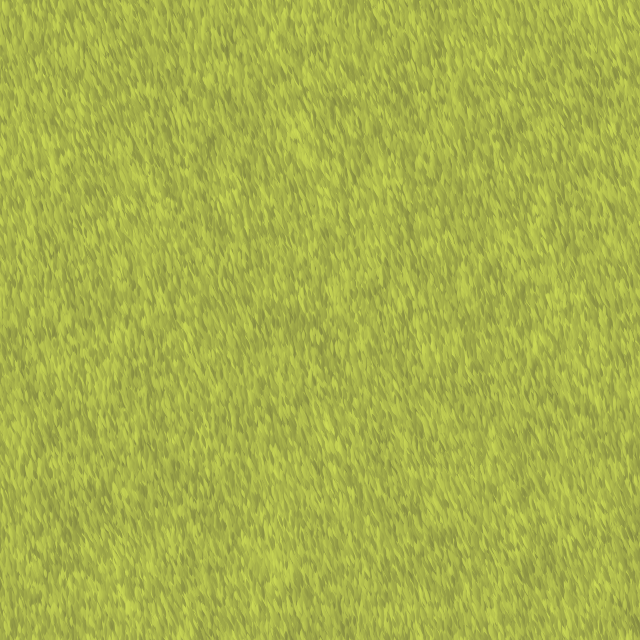
This texture is drawn by a WebGL 2 fragment shader. Its source:

```glsl
#version 300 es
precision highp float;

// Short, dense yellow-green pile, like mown grass or felted fur.
// Layers of jittered grids each scatter small tapered blades with their own
// tone and lean; later layers cover earlier ones over a soft mottled ground.

uniform vec2 u_resolution;
out vec4 fragColor;

// Four random values, 0 to 1, for a cell of a layer
vec4 hash4(vec2 cell, int layer) {
    uvec4 v = uvec4(ivec4(ivec2(cell), layer, layer * 17 + 5));
    v = v * 1664525u + 1013904223u;
    v += v.yzxy * v.wxyz;
    v ^= v >> 16;
    v += v.yzxy * v.wxyz;
    return vec4(v >> 8) / 16777216.0;
}

// Value noise centred on zero
float noise(vec2 p, int seed) {
    vec2 cell = floor(p);
    vec2 f = fract(p);
    f = f * f * (3.0 - 2.0 * f);
    float low = mix(hash4(cell, seed).x, hash4(cell + vec2(1, 0), seed).x, f.x);
    float high = mix(hash4(cell + vec2(0, 1), seed).x, hash4(cell + vec2(1, 1), seed).x, f.x);
    return mix(low, high, f.y) - 0.5;
}

// Covers the tone below with one layer of blades
float addBlades(float tone, vec2 uv, float lean, int layer) {
    vec2 density = vec2(150.0, 52.0);
    vec2 p = uv * density + vec2(0.37, 0.61) * float(layer);
    float edge = max(0.0009, 0.7 / u_resolution.y);
    for (int y = -1; y <= 1; y++) {
        for (int x = -1; x <= 1; x++) {
            vec2 cell = floor(p) + vec2(x, y);
            vec4 rnd = hash4(cell, layer);
            vec2 d = (p - cell - rnd.xy) / density;

            // Position along the blade, -1 at the root and 1 at the tip
            float along = d.y / mix(0.007, 0.0125, fract(rnd.z * 37.0));
            float across = d.x + (lean + 0.4 * (rnd.w - 0.5)) * d.y;
            float halfWidth = 0.0025 * (1.0 - along * along);
            float cover = smoothstep(edge, -edge, abs(across) - halfWidth);

            // Lit on one side and toward the tip
            float bladeTone = 1.3 * (rnd.z - 0.5) - 70.0 * across + 0.1 * along;
            tone = mix(tone, bladeTone, 0.85 * cover);
        }
    }
    return tone;
}

void main() {
    vec2 uv = gl_FragCoord.xy / u_resolution.y;
    float lean = 0.22 + 0.22 * noise(uv * 6.0, 91);

    // Mottled ground, then blades stacked on top
    float tone = 0.8 * noise(uv * vec2(160.0, 60.0), 92) - 0.1;
    for (int layer = 0; layer < 5; layer++) {
        tone = addBlades(tone, uv, lean, layer);
    }

    // Faint clumps and broad unevenness
    tone += 0.30 * noise(uv * vec2(44.0, 26.0), 93);
    tone += 0.12 * noise(uv * 9.0, 94);

    float light = clamp(0.51 + tone, -0.4, 1.5);
    vec3 shade = vec3(0.57, 0.60, 0.27);
    vec3 sunlit = vec3(0.75, 0.80, 0.32);
    fragColor = vec4(mix(shade, sunlit, light), 1.0);
}
```
